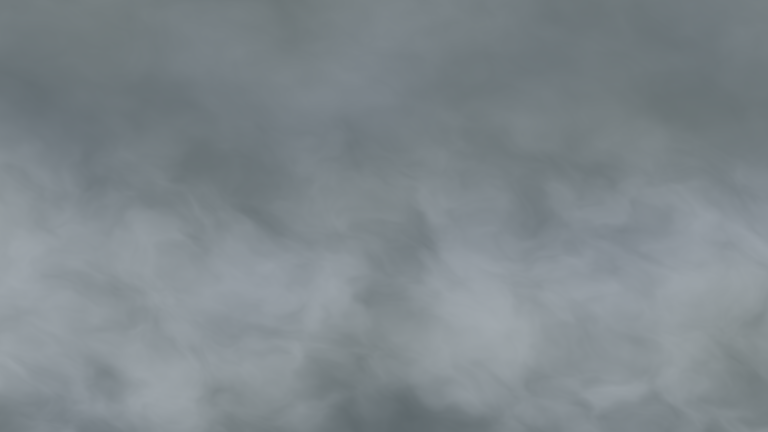
Give the GLSL for this texture, as a WebGL 1 fragment shader.

```glsl
precision highp float;

// Overcast sky: a dull grey ceiling above a paler, ragged bank of cloud.
// A vertical tone profile is broken up by broad gradient noise and by finer,
// domain-warped wisps that slope gently down to the right.

uniform vec2 u_resolution;

const vec3 SLATE = vec3(0.430, 0.467, 0.482);
const vec3 PALE = vec3(0.570, 0.602, 0.622);
const vec3 BLUE_TINT = vec3(-0.006, -0.005, 0.014);

const float CEILING_TONE = 0.15;   // tone of the upper sky, 0 slate to 1 pale
const float BANK_LIGHT = 0.78;     // extra light in the lower bank
const float BASE_SHADE = 0.60;     // darkening at the lower edge
const float GAP_SHADE = 0.45;      // dark gap in the middle of the bank
const float CONTRAST = 1.08;
const vec2 BROAD_SCALE = vec2(1.9, 3.0);
const float BROAD_STRENGTH = 0.85;
const vec2 WISP_SCALE = vec2(5.0, 7.5);
const float WISP_STRENGTH = 0.68;
const float WISP_SLOPE = -0.42;    // angle in radians
const float WARP = 0.65;

vec2 hashGradient(vec2 cell) {
  vec3 h = fract(cell.xyx * vec3(0.1031, 0.1030, 0.0973));
  h += dot(h, h.yzx + 33.33);
  return fract((h.xx + h.yz) * h.zy) * 2.0 - 1.0;
}

float gradientNoise(vec2 p) {
  vec2 cell = floor(p);
  vec2 f = p - cell;
  vec2 w = f * f * f * (f * (f * 6.0 - 15.0) + 10.0);
  float a = dot(hashGradient(cell), f);
  float b = dot(hashGradient(cell + vec2(1.0, 0.0)), f - vec2(1.0, 0.0));
  float c = dot(hashGradient(cell + vec2(0.0, 1.0)), f - vec2(0.0, 1.0));
  float d = dot(hashGradient(cell + 1.0), f - 1.0);
  return mix(mix(a, b, w.x), mix(c, d, w.x), w.y);
}

mat2 rotation(float angle) {
  float c = cos(angle);
  float s = sin(angle);
  return mat2(c, -s, s, c);
}

// Layered noise; each octave is turned to hide the grid.
float fbm(vec2 p) {
  mat2 turn = rotation(0.6);
  float sum = 0.0;
  float amplitude = 1.0;
  for (int i = 0; i < 4; i++) {
    sum += amplitude * gradientNoise(p);
    p = turn * p * 2.03 + 17.3;
    amplitude *= 0.5;
  }
  return sum;
}

// Broad light and shade by position on the canvas.
float skyTone(vec2 uv, float ragged) {
  float y = uv.y + 0.10 * ragged;
  float bank = 1.0 - smoothstep(0.32, 0.70, y);
  float base = 1.0 - smoothstep(-0.02, 0.19, y);
  float gapX = (uv.x - 0.50 + 0.12 * ragged) / 0.10;
  float gap = exp(-gapX * gapX) * (1.0 - smoothstep(0.05, 0.50, uv.y));
  return CEILING_TONE + BANK_LIGHT * bank - BASE_SHADE * base - GAP_SHADE * gap;
}

void main() {
  vec2 uv = gl_FragCoord.xy / u_resolution;
  vec2 p = vec2(uv.x * u_resolution.x / u_resolution.y, uv.y);

  // Large soft masses
  float broad = fbm(p * BROAD_SCALE + vec2(3.7, 8.1));

  // Warped wisps, clearest in the lower bank
  vec2 q = rotation(WISP_SLOPE) * p * WISP_SCALE;
  vec2 warp = vec2(fbm(q * 0.7 + 21.0), fbm(q * 0.7 + 47.0));
  float wisps = fbm(q + WARP * warp + 5.0);
  float clarity = mix(1.0, 0.3, smoothstep(0.45, 0.80, uv.y));

  float tone = skyTone(uv, broad);
  tone += BROAD_STRENGTH * broad * mix(1.0, 0.6, smoothstep(0.5, 0.9, uv.y));
  tone += WISP_STRENGTH * clarity * wisps;

  // Soft limits round off the extremes
  float offset = CONTRAST * (tone - 0.5);
  tone = 0.5 + offset / sqrt(1.0 + 0.5 * offset * offset);

  float coolness = gradientNoise(p * vec2(2.6, 3.4) + 61.0);
  gl_FragColor = vec4(mix(SLATE, PALE, tone) + BLUE_TINT * coolness, 1.0);
}
```
